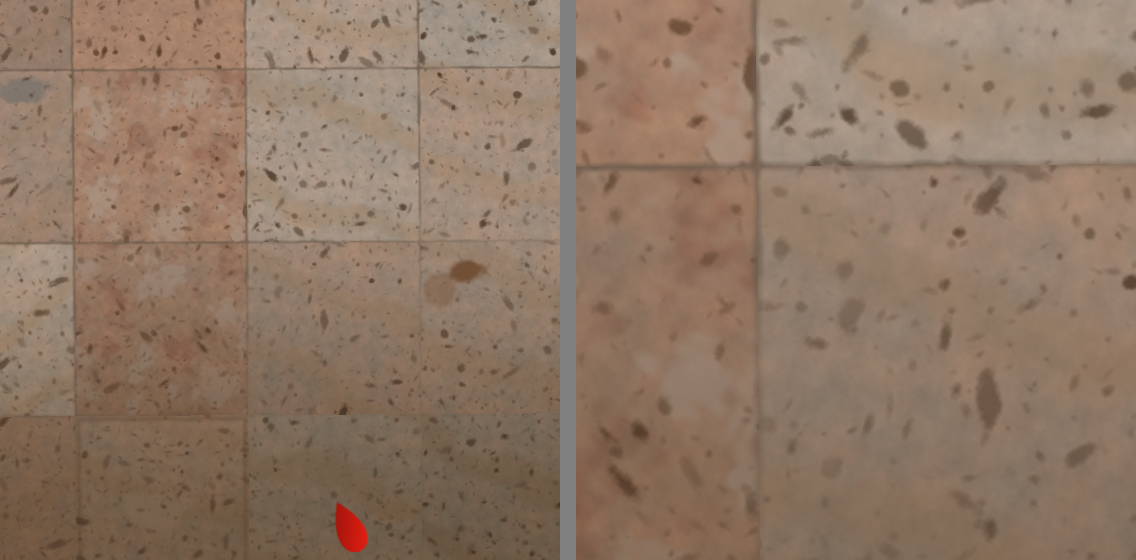
Left, the full canvas; right, a detail of the centre.
Write a Shadertoy shader that draws this texture.

```glsl
// Worn travertine floor: square pitted tiles in salmon and grey, thin grout, stains and one red leaf.
const float PITCH = 0.309;                    // tile size, canvas units
const vec2 GRID_ORIGIN = vec2(0.1365, 0.256); // a grout crossing
const vec2 SKEW = vec2(0.008, -0.006);        // slight tilt of the grid
const float GROUT_HALF = 0.006;               // tile units
const float PIT_CELLS = 34.0;                 // large pit cells across
const float SPECK_CELLS = 70.0;               // small pit cells across
const vec3 PALE = vec3(0.645, 0.598, 0.548);
const vec3 SALMON = vec3(0.65, 0.505, 0.415);
const vec3 CREAM = vec3(0.69, 0.61, 0.55);
const vec3 OCHRE = vec3(0.61, 0.49, 0.37);
const vec3 SLATE = vec3(0.46, 0.45, 0.43);
const vec3 GROUT = vec3(0.43, 0.36, 0.30);
const vec3 PIT = vec3(0.29, 0.22, 0.16);
const vec3 RUST = vec3(0.40, 0.25, 0.14);
const vec3 DUSK = vec3(0.68, 0.635, 0.56);    // light at the bottom edge
const vec3 LEAF = vec3(0.76, 0.10, 0.06);
// Per-tile warmth and brightness, rows from the bottom up
const mat4 WARMTH = mat4(0.60, 0.45, 0.20, 0.15, 0.22, 0.82, 0.45, 0.40,
                         0.55, 0.90, 0.12, 0.35, 0.60, 1.00, 0.28, 0.00);
const mat4 TONE = mat4(1.00, 1.01, 0.99, 0.95, 1.07, 0.95, 0.97, 0.98,
                       0.95, 0.98, 1.00, 0.99, 0.90, 1.00, 1.03, 0.98);

vec2 hash2(vec2 p) {
    vec3 q = fract(p.xyx * vec3(0.1031, 0.1030, 0.0973));
    q += dot(q, q.yzx + 33.33);
    return fract((q.xx + q.yz) * q.zy);
}

mat2 rotate(float a) { return mat2(cos(a), sin(a), -sin(a), cos(a)); }

float inside(float d, float soft) { return 1.0 - smoothstep(-soft, soft, d); }

// Layered, gently warped sines, about -1 to 1
float cloud(vec2 p) {
    float sum = 0.0, amp = 0.55;
    for (int i = 0; i < 5; i++) {
        p = rotate(0.9) * p * 1.8 + 1.3;
        vec2 q = p + 0.8 * sin(p.yx * 0.63 + 2.0);
        sum += amp * sin(q.x) * sin(q.y);
        amp *= 0.7;
    }
    return sum;
}

// Cellular scatter of small ragged pits
float pits(vec2 p, float density, float soft) {
    float ragged = 0.09 * cloud(p * 1.6);
    float dark = 0.0;
    for (int k = 0; k < 9; k++) {
        vec2 c = floor(p) + vec2(k % 3 - 1, k / 3 - 1);
        vec2 pos = hash2(c), shape = hash2(c + 71.3), pick = hash2(c + 19.7);
        vec2 d = rotate(6.2832 * shape.x) * (p - c - pos);
        float radius = mix(0.07, 0.21, shape.y * shape.y * shape.y);
        float stretch = mix(1.0, 3.0, pick.y * pick.y);
        float dist = length(d / vec2(stretch, 1.0)) - radius + ragged;
        float keep = step(pick.x, density) * mix(0.3, 1.0, pos.y);
        dark = max(dark, keep * inside(dist, soft));
    }
    return dark;
}

// Ragged soft patch
float stain(vec2 p, vec2 center, vec2 radius, float ragged) {
    float d = length((p - center) / radius) + ragged * cloud(p * 16.0);
    return 1.0 - smoothstep(0.6, 1.15, d);
}

void mainImage(out vec4 fragColor, in vec2 fragCoord) {
    vec2 uv = fragCoord / iResolution.xy;
    float px = 1.0 / iResolution.y;
    vec2 grid = (uv + SKEW * uv.yx - GRID_ORIGIN) / PITCH;
    vec2 tile = floor(grid), seed = uv + tile * 7.31;
    ivec2 id = clamp(ivec2(tile) + 1, 0, 3);
    float warmth = WARMTH[id.y][id.x], light = smoothstep(0.0, 0.7, uv.y);
    // Stone: base colour, mottling, slanted veins, mineral blotches
    float broad = cloud(seed * 5.0), fine = cloud(seed * 26.0 + 4.0);
    vec3 color = mix(PALE, SALMON, clamp(warmth + 0.12 * broad + 0.18 * fine, 0.0, 1.0));
    color *= 1.0 + 0.03 * broad + 0.045 * fine + 0.045 * cloud(seed * 70.0);
    float slant = mix(0.35, -0.65, step(tile.x, -0.5));
    float vein = sin((uv.y + slant * uv.x) * 38.0 + 1.4 * broad + tile.x);
    color = mix(color, OCHRE, 0.4 * smoothstep(0.3, 1.0, vein) * (1.0 - 0.8 * warmth));
    float blotch = cloud(seed * 15.0 + 2.0);
    float mineral = smoothstep(0.6, 0.82, warmth) * (1.0 - smoothstep(0.91, 1.0, warmth));
    color = mix(color, CREAM, 0.6 * mineral * smoothstep(0.2, 0.65, blotch));
    color *= 1.0 - vec3(0.07, 0.13, 0.14) * mineral * smoothstep(0.15, 0.8, -blotch);
    color = mix(color, CREAM, 0.5 * stain(uv, vec2(0.285, 0.09), vec2(0.055, 0.035), 0.6));
    color = mix(color, SLATE, 0.6 * stain(uv, vec2(0.03, 0.835), vec2(0.06, 0.022), 0.6));
    // Pits, clustered and softer toward the bottom
    float blur = mix(0.09, 0.06, uv.y), density = mix(0.45, 0.7, hash2(tile + 5.0).x);
    float wear = pits(seed * PIT_CELLS, density, blur + px * PIT_CELLS * 0.5);
    wear = max(wear, 0.6 * pits(seed * SPECK_CELLS + 9.0, 0.45, 1.4 * blur + px * SPECK_CELLS * 0.5));
    wear *= clamp(0.85 + 0.4 * broad, 0.4, 1.0);
    color = mix(color, mix(PIT, RUST, 0.5 * warmth), wear * mix(0.7, 0.95, uv.y));
    // Light fades downward, then rust stains
    color *= TONE[id.y][id.x] * mix(DUSK, vec3(1.0), light);
    color = mix(color, RUST, 0.75 * stain(uv, vec2(0.836, 0.518), vec2(0.034, 0.022), 0.3));
    color = mix(color, RUST, 0.3 * stain(uv, vec2(0.785, 0.482), vec2(0.028, 0.03), 0.4));
    // Grout, blurred and nearly lost at the lower right; one tile has a stained rim
    vec2 q = abs(grid - tile - 0.5) - 0.48;
    float edge = 0.02 - length(max(q, 0.0)) - min(max(q.x, q.y), 0.0) + 0.004 * fine;
    float shown = mix(0.15, 0.85, smoothstep(0.2, 0.65, uv.y + 0.5 * (0.5 - uv.x)));
    shown *= clamp(0.85 + 0.4 * cloud(uv * 17.0), 0.25, 1.0);
    float rim = inside(abs(edge - 0.02) - 0.008, 0.02) * float(id == ivec2(1, 0));
    color = mix(color, RUST * 0.85, 0.4 * rim);
    float blurred = mix(0.018, 0.007, light) + px;
    color = mix(color, GROUT * mix(0.8, 1.0, light), shown * inside(edge - GROUT_HALF, blurred));
    // Fallen leaf: teardrop from tip to base
    vec2 tip = vec2(0.602, 0.103), axis = vec2(0.041, -0.087);
    float len = length(axis), along = dot(uv - tip, axis) / (len * len), t = clamp(along, 0.0, 1.0);
    float side = dot(uv - tip, vec2(-axis.y, axis.x)) / len;
    float leaf = max(abs(side) - 0.066 * t * sqrt(1.0 - t), (abs(along - 0.5) - 0.5) * len);
    vec3 leafColor = LEAF * (0.85 + 0.25 * t + 5.0 * side);
    fragColor = vec4(mix(color, leafColor, inside(leaf, 0.0015 + px * 0.5)), 1.0);
}
```
